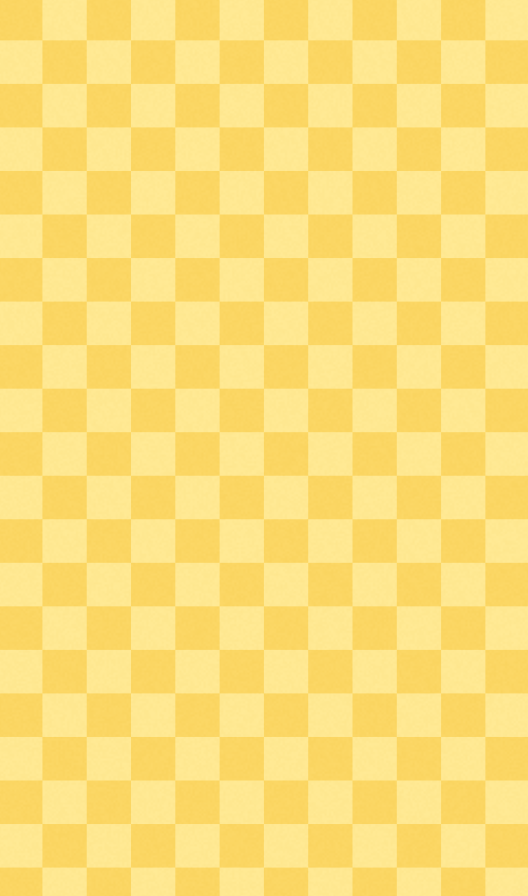
Write a WebGL 1 fragment shader that draws this pattern.

```glsl
precision highp float;
// Two-tone yellow checkerboard with a faint paper grain.

uniform vec2 u_resolution;

const vec2 CELL_COUNT = vec2(11.92, 20.58);   // squares across and down
const vec2 CELL_OFFSET = vec2(0.042, 0.073);  // part of the first square cut off at the top left
const vec3 LIGHT_COLOR = vec3(0.998, 0.910, 0.570);
const vec3 DARK_COLOR = vec3(0.984, 0.839, 0.388);
const vec2 GRAIN_COUNT = vec2(240.0, 407.0);  // grain specks across and down
const vec3 GRAIN_STRENGTH = vec3(0.008, 0.014, 0.026);

float hash(vec2 p) {
  return fract(sin(dot(p, vec2(12.9898, 78.233))) * 43758.5453);
}

float valueNoise(vec2 p) {
  vec2 cell = floor(p);
  vec2 blend = smoothstep(0.0, 1.0, fract(p));
  float bottom = mix(hash(cell), hash(cell + vec2(1.0, 0.0)), blend.x);
  float top = mix(hash(cell + vec2(0.0, 1.0)), hash(cell + vec2(1.0, 1.0)), blend.x);
  return mix(bottom, top, blend.y);
}

// Alternates between +1 and -1 in each unit, with edges one pixel wide.
vec2 squareWave(vec2 p, vec2 pixel) {
  vec2 side = 1.0 - 2.0 * mod(floor(p), 2.0);
  vec2 edgeDistance = 0.5 - abs(fract(p) - 0.5);
  return side * min(edgeDistance / (0.5 * pixel), 1.0);
}

void main() {
  vec2 uv = gl_FragCoord.xy / u_resolution;

  // Checker, counted from the top left
  vec2 grid = vec2(uv.x, 1.0 - uv.y) * CELL_COUNT + CELL_OFFSET;
  vec2 wave = squareWave(grid, CELL_COUNT / u_resolution);
  float darkness = 0.5 + 0.5 * wave.x * wave.y;
  vec3 color = mix(LIGHT_COLOR, DARK_COLOR, darkness);

  // Paper grain
  float grain = valueNoise(uv * GRAIN_COUNT) - 0.5;
  color += grain * GRAIN_STRENGTH;

  gl_FragColor = vec4(clamp(color, 0.0, 1.0), 1.0);
}
```
